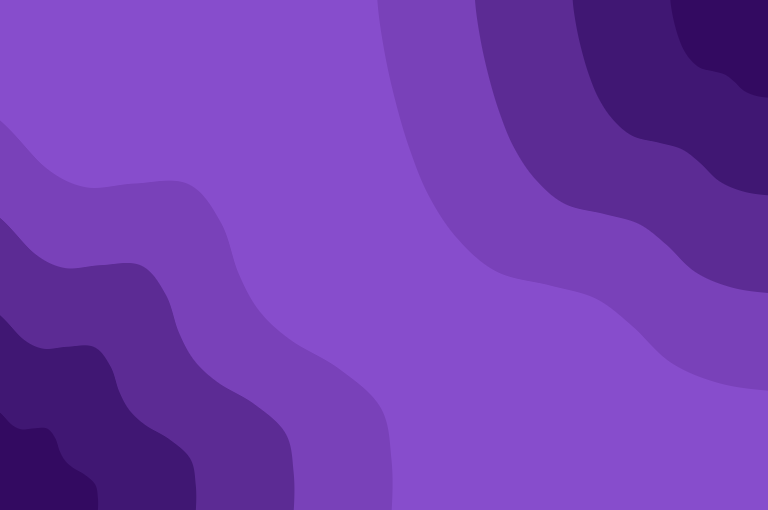
Give the GLSL for this background, as a Shadertoy shader.

```glsl
// Layered wavy blobs growing from two opposite corners over a flat violet field.
// Each corner has one radial outline, a smooth spline of radius over angle, which
// is repeated at shrinking scales; every smaller layer takes a darker tone.

const int LAYERS = 4;
const int KNOTS = 13;
const float QUARTER_TURN = 1.57079633;

const vec3 FIELD_COLOR = vec3(0.53, 0.302, 0.80);
const vec3 LAYER_COLORS[LAYERS] = vec3[LAYERS](
    vec3(0.475, 0.253, 0.725),
    vec3(0.36, 0.17, 0.58),
    vec3(0.25, 0.09, 0.45),
    vec3(0.20, 0.04, 0.38));

// Outline radii in canvas heights, evenly spaced from the horizontal
// to the vertical edge of each corner.
const float LOWER_LEFT[KNOTS] = float[KNOTS](
    0.768, 0.774, 0.773, 0.721, 0.662, 0.641, 0.660,
    0.711, 0.738, 0.693, 0.655, 0.678, 0.764);
const float UPPER_RIGHT[KNOTS] = float[KNOTS](
    0.766, 0.759, 0.757, 0.761, 0.768, 0.768, 0.753,
    0.705, 0.676, 0.693, 0.736, 0.757, 0.766);

// Knot lookup, continued in a straight line past either end.
float knot(float radii[KNOTS], int i) {
    if (i < 0) return 2.0 * radii[0] - radii[1];
    if (i >= KNOTS) return 2.0 * radii[KNOTS - 1] - radii[KNOTS - 2];
    return radii[i];
}

// Catmull-Rom spline through the knots.
float outlineRadius(float radii[KNOTS], float angle) {
    float s = clamp(angle / QUARTER_TURN, 0.0, 1.0) * float(KNOTS - 1);
    int i = min(int(s), KNOTS - 2);
    float t = s - float(i);
    float a = knot(radii, i - 1);
    float b = knot(radii, i);
    float c = knot(radii, i + 1);
    float d = knot(radii, i + 2);
    return b + 0.5 * t * (c - a + t * (2.0 * a - 5.0 * b + 4.0 * c - d
             + t * (3.0 * (b - c) + d - a)));
}

// Paints the nested layers; p is measured inward from the corner.
vec3 paintCorner(vec3 color, vec2 p, float radii[KNOTS], float pixel) {
    float outline = outlineRadius(radii, atan(p.y, p.x));
    float dist = length(p);
    for (int i = 0; i < LAYERS; i++) {
        float scale = 1.0 - float(i) / float(LAYERS);
        float coverage = clamp(0.5 + (outline * scale - dist) / pixel, 0.0, 1.0);
        color = mix(color, LAYER_COLORS[i], coverage);
    }
    return color;
}

void mainImage(out vec4 fragColor, in vec2 fragCoord) {
    float pixel = 1.0 / iResolution.y;
    vec2 p = fragCoord * pixel;
    vec2 size = iResolution.xy * pixel;

    vec3 color = FIELD_COLOR;
    color = paintCorner(color, p, LOWER_LEFT, pixel);
    color = paintCorner(color, size - p, UPPER_RIGHT, pixel);
    fragColor = vec4(color, 1.0);
}
```
